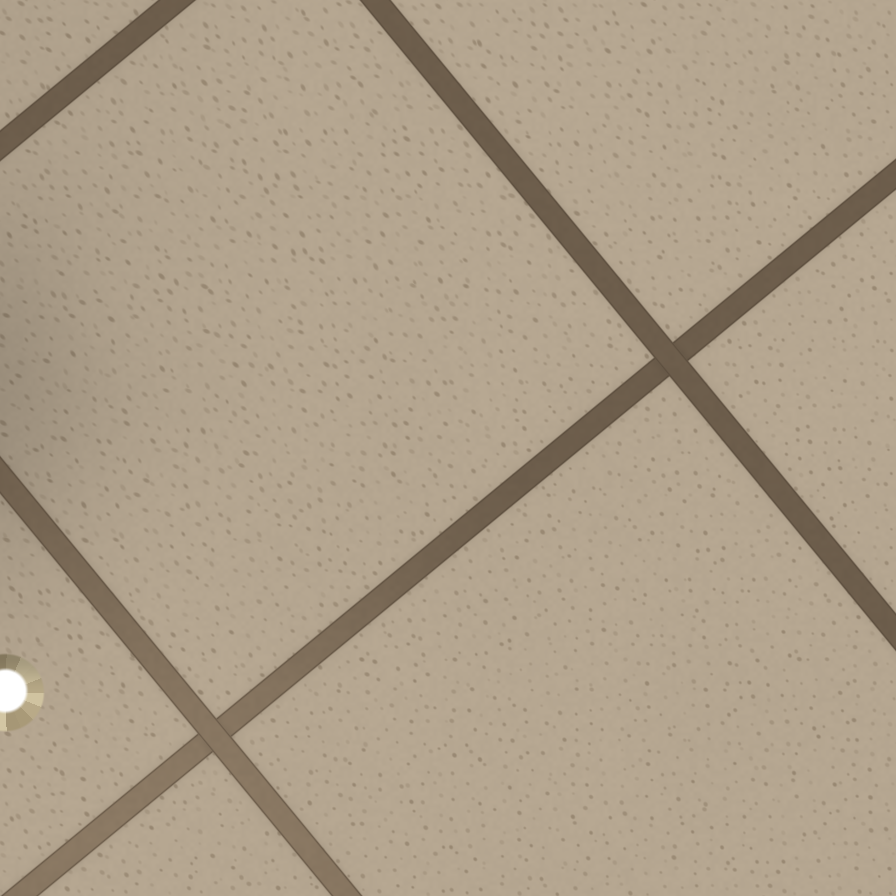
Reproduce this pattern procedurally as a WebGL 2 fragment shader.

```glsl
#version 300 es
precision highp float;
// A suspended ceiling seen at a slant: square pitted panels held by dark rails.
// A rotated repeating grid gives the rails, jittered cells scatter the pits,
// and broad gradients shade the surface around one small round lamp.
uniform vec2 u_resolution;
out vec4 fragColor;

const vec2 CROSSING = vec2(0.749, 0.599);   // where two rails meet
const float GRID_ANGLE = 0.689;
const float PANEL_SIZE = 0.660;
const float RAIL_HALF = 0.0135;
const vec2 LAMP = vec2(0.006, 0.227);

const vec3 PANEL = vec3(0.712, 0.653, 0.568);
const vec3 PIT = vec3(0.545, 0.480, 0.395);
const vec3 RAIL_DARK = vec3(0.425, 0.365, 0.295);
const vec3 RAIL_LIGHT = vec3(0.545, 0.475, 0.390);
const vec3 SEAM = vec3(0.300, 0.250, 0.195);

float hash(vec2 p) {
    return fract(sin(dot(p, vec2(127.1, 311.7))) * 43758.5453);
}

vec2 hash2(vec2 p) {
    return vec2(hash(p), hash(p + 57.3));
}

float valueNoise(vec2 p) {
    vec2 i = floor(p), f = fract(p);
    f = f * f * (3.0 - 2.0 * f);
    return mix(mix(hash(i), hash(i + vec2(1, 0)), f.x),
               mix(hash(i + vec2(0, 1)), hash(i + vec2(1, 1)), f.x), f.y);
}

vec2 rotate(vec2 p, float angle) {
    float c = cos(angle), s = sin(angle);
    return vec2(c * p.x + s * p.y, c * p.y - s * p.x);
}

// Coverage of a shape from its signed distance
float fill(float d, float soft) {
    return 1.0 - smoothstep(-soft, soft, d);
}

// Distance to the nearest line of a repeating set
float lineDistance(float x, float period) {
    return abs(fract(x / period + 0.5) - 0.5) * period;
}

// Small slanted pits, one per jittered cell; stretch sets their length
float pits(vec2 p, float density, float stretch, float soft) {
    vec2 q = p * density, cell = floor(q);
    float cover = 0.0;
    for (int y = -1; y <= 1; y++) {
        for (int x = -1; x <= 1; x++) {
            vec2 id = cell + vec2(x, y);
            vec2 rnd = hash2(id);
            vec2 d = (q - id - 0.1 - 0.8 * rnd) / density;
            d = rotate(d, -0.75 + 0.7 * (rnd.y - 0.5));
            float size = mix(0.0011, 0.0023, hash(id + 9.1));
            float strength = mix(0.25, 0.95, hash(id + 23.7));
            d.x /= stretch;
            cover = max(cover, strength * fill(length(d) - size, soft));
        }
    }
    return cover;
}

// Panel surface with pits, fine grain and a shadow at the left
vec3 panelColor(vec2 p, float px) {
    float stretch = mix(1.9, 1.2, smoothstep(0.5, 1.4, p.x + 1.0 - p.y));
    float grain = valueNoise(p * 210.0) - 0.5;
    float blotch = valueNoise(p * 9.0) - 0.5;
    vec3 color = PANEL * (1.0 + 0.022 * grain + 0.012 * blotch);
    color = mix(color, PIT, 0.75 * pits(p, 60.0, stretch, max(px, 0.0012)));
    vec2 away = (p - vec2(-0.03, 0.56)) / vec2(0.13, 0.20);
    color *= 1.0 - 0.13 * exp(-dot(away, away));
    return color * (1.0 - 0.03 * smoothstep(0.45, 0.0, p.x) * smoothstep(0.2, 0.6, p.y));
}

// Rail face, lighter toward the lower left, with dark seams along its edges
vec3 railColor(vec2 p, float d, float px) {
    float glow = 1.0 - smoothstep(0.05, 0.62, length(p - vec2(0.20, 0.02)));
    vec3 color = mix(RAIL_DARK, RAIL_LIGHT, glow);
    color *= 1.0 + 0.03 * (valueNoise(p * 160.0) - 0.5);
    float seam = fill(abs(d - RAIL_HALF + 0.001) - 0.0008, max(px, 0.001));
    return mix(color, SEAM, 0.5 * seam);
}

vec3 addRail(vec3 base, vec2 p, float d, float px) {
    float shade = exp(-max(d - RAIL_HALF, 0.0) / 0.004);
    base *= 1.0 - 0.05 * shade;
    return mix(base, railColor(p, d, px), fill(d - RAIL_HALF, px));
}

// Bright disc inside a faceted reflector ring
vec3 addLamp(vec3 base, vec2 p, float px) {
    vec2 d = p - LAMP;
    float r = length(d);
    float facet = hash(vec2(floor(atan(d.y, d.x) * 2.6), 4.0));
    vec3 ring = mix(vec3(0.64, 0.58, 0.45), vec3(0.84, 0.79, 0.65), facet);
    ring *= mix(1.0, 0.80, smoothstep(0.0, 0.04, d.y));
    base = mix(base, ring, fill(r - 0.043, px * 1.5));
    return mix(base, vec3(1.0), fill(length(d - vec2(0.0, 0.002)) - 0.024, 0.0025));
}

void main() {
    float px = 1.0 / u_resolution.y;
    vec2 p = gl_FragCoord.xy * px;
    vec2 grid = rotate(p - CROSSING, GRID_ANGLE);

    vec3 color = panelColor(p, px);
    color = addRail(color, p, lineDistance(grid.y, PANEL_SIZE), px);
    color = addRail(color, p, lineDistance(grid.x, PANEL_SIZE), px);
    color = addLamp(color, p, px);
    fragColor = vec4(color, 1.0);
}
```
